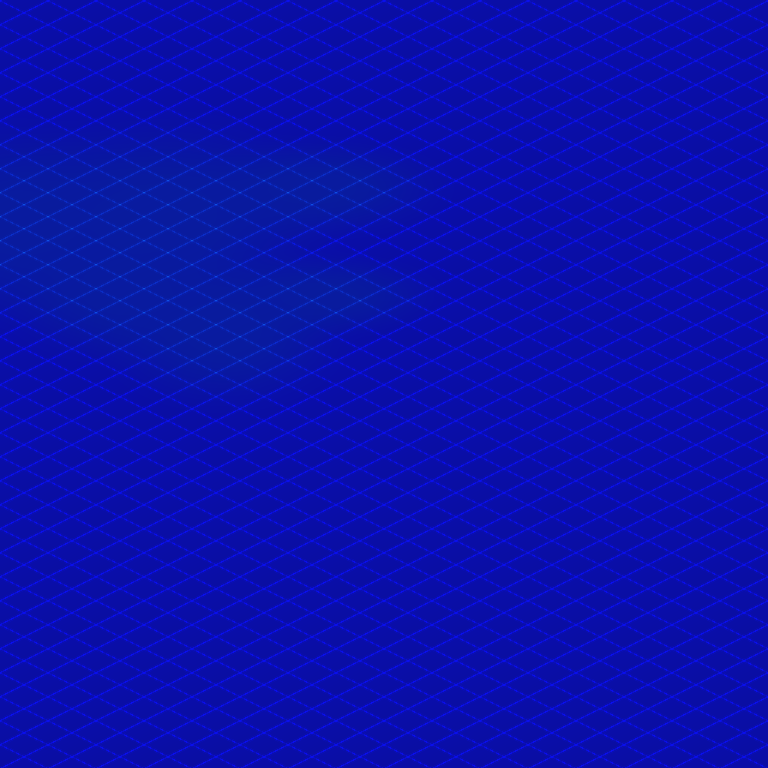
This pattern is drawn by a WebGL 2 fragment shader. Its source:

```glsl
#version 300 es
precision highp float;
// Fine lattice of flat diamonds on deep blue, with a dim teal patch at the upper left.

uniform vec2 u_resolution;
out vec4 outColor;

const vec2 REPEATS = vec2(16.0, 32.0);      // diamonds across and down
const float ROW_SHIFT = 0.000977;           // lattice offset below the top edge
const float HALF_WIDTH = 0.00087;           // half the line width
const float HALO_WIDTH = 0.0026;            // half the width of the faint halo
const float EDGE_BLUR = 0.3;                // edge softness, share of a pixel
const float DASHES = 8.0;                   // dashes per diamond along a line
const vec2 DASH_GAP = vec2(0.6, 0.35);      // strength between dashes: rising, falling
const vec2 LINE_STRENGTH = vec2(1.0, 0.95); // rising, falling
const float HALO_STRENGTH = 0.17;
const float CELL_VARIATION = 0.01;
const float CELL_SHADING = 0.03;

const vec3 BASE_BLUE = vec3(0.04, 0.055, 0.65);
const vec3 LINE_BLUE = vec3(0.04, 0.06, 0.94);
const vec3 BASE_TEAL = vec3(0.035, 0.105, 0.62);
const vec3 LINE_TEAL = vec3(0.04, 0.18, 0.79);
const vec3 NODE_TEAL = vec3(0.06, 0.32, 0.88);

// Overlapping soft ellipses of the teal patch: centre xy, radius xy
const int BLOB_COUNT = 6;
const vec4 BLOBS[BLOB_COUNT] = vec4[](
    vec4(0.02, 0.71, 0.18, 0.12),
    vec4(0.21, 0.72, 0.21, 0.12),
    vec4(0.41, 0.755, 0.16, 0.06),
    vec4(0.42, 0.615, 0.14, 0.05),
    vec4(0.29, 0.57, 0.15, 0.095),
    vec4(0.16, 0.62, 0.15, 0.085));

float hash(vec2 p) {
    return fract(sin(dot(p, vec2(127.1, 311.7))) * 43758.5453);
}

// Coverage of both line families, where a phase is a whole number
vec2 latticeLines(vec2 phase, float halfWidth, float pixel) {
    vec2 dist = abs(fract(phase + 0.5) - 0.5) / length(REPEATS);
    float blur = EDGE_BLUR * pixel;
    return 1.0 - smoothstep(halfWidth - blur, halfWidth + blur, dist);
}

float tealPatch(vec2 p) {
    float clear = 1.0;
    for (int i = 0; i < BLOB_COUNT; i++) {
        float r = length((p - BLOBS[i].xy) / BLOBS[i].zw);
        clear *= smoothstep(0.25, 1.25, r);
    }
    return 1.0 - clear;
}

void main() {
    float pixel = 1.0 / min(u_resolution.x, u_resolution.y);
    vec2 uv = gl_FragCoord.xy / u_resolution;
    vec2 grid = (uv + vec2(0.0, ROW_SHIFT)) * REPEATS;

    // Rising and falling families; phases also number the diamonds
    vec2 phase = vec2(grid.y - grid.x, grid.y + grid.x);
    vec2 cell = floor(phase);
    vec2 local = fract(phase);
    vec2 lines = latticeLines(phase, HALF_WIDTH, pixel);
    vec2 halo = latticeLines(phase, HALO_WIDTH, pixel);

    // Dashes along both families
    float dashWave = smoothstep(-0.6, 0.6, cos(6.28318 * DASHES * grid.x));
    vec2 dash = mix(DASH_GAP, vec2(1.0), dashWave);
    vec2 strength = max(lines * LINE_STRENGTH, halo * HALO_STRENGTH) * dash;

    // Diamond fill: lighter towards the upper left, slightly uneven
    float patchAmount = tealPatch(uv);
    vec3 color = mix(BASE_BLUE, BASE_TEAL, patchAmount);
    color.b += CELL_SHADING * (local.x - 0.5) * (1.0 - 0.6 * patchAmount);
    color.b += CELL_VARIATION * (hash(cell) - 0.5);

    // Lines, with brighter crossings inside the patch
    vec3 lineColor = mix(LINE_BLUE, LINE_TEAL, patchAmount);
    color = mix(color, lineColor, max(strength.x, strength.y));
    color = mix(color, NODE_TEAL, lines.x * lines.y * patchAmount);

    outColor = vec4(color, 1.0);
}
```
